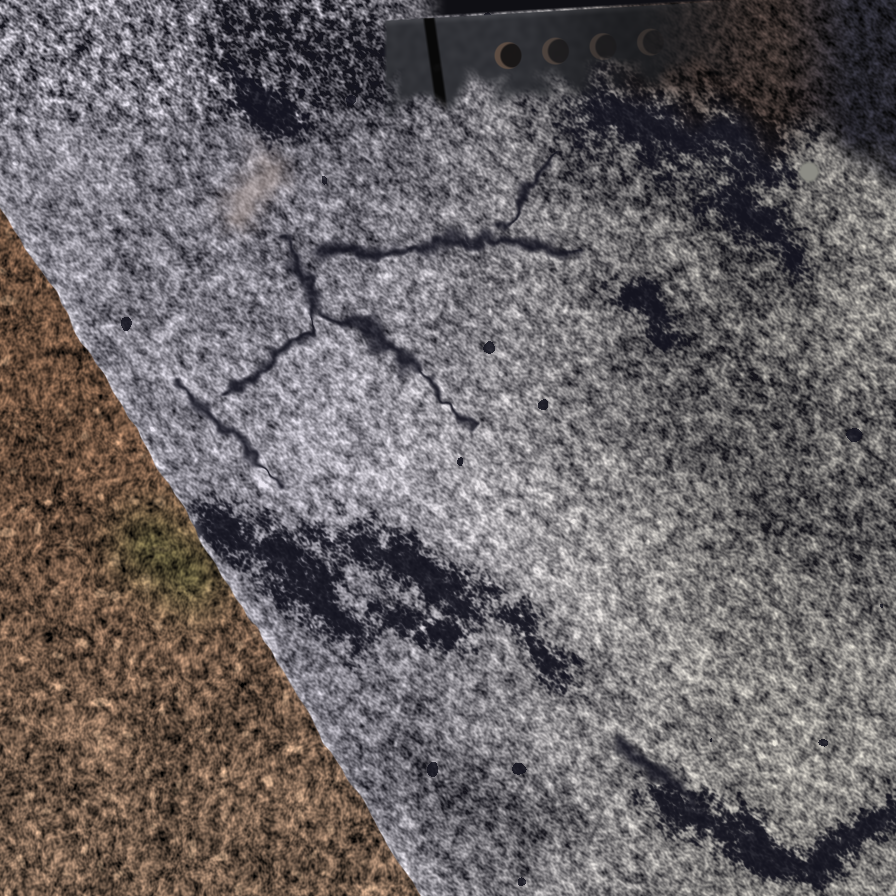
Write a WebGL 2 fragment shader that draws this texture.

```glsl
#version 300 es
precision highp float;
// A speckled granite boulder in hard sunlight, dry grass at its lower left and
// a dark slotted slab on top. Gradient noise gives grain and ragged outlines;
// capsule distances place the cracks, shadows and stains.
uniform vec2 u_resolution;
out vec4 fragColor;

// Segments as (start, end); cracks run from the widest to the finest
const vec4 CRACKS[12] = vec4[](
  vec4(.69, .17, .78, .10), vec4(.46, .724, .54, .73), vec4(.352, .675, .345, .63),
  vec4(.41, .635, .47, .583), vec4(.36, .72, .46, .724), vec4(.52, .735, .65, .718),
  vec4(.32, .733, .352, .675), vec4(.345, .63, .25, .56), vec4(.36, .65, .41, .635),
  vec4(.20, .57, .31, .465), vec4(.47, .583, .527, .525), vec4(.56, .75, .625, .83));
const vec4 HOLLOWS[10] = vec4[](
  vec4(.25, .415, .40, .295), vec4(.36, .41, .53, .325), vec4(.42, .316, .52, .29),
  vec4(.57, .31, .63, .235), vec4(.74, .11, .87, .04), vec4(.90, .03, 1., .095),
  vec4(.68, .88, .85, .84), vec4(.81, .78, .88, .725), vec4(.71, .665, .74, .63),
  vec4(.27, .90, .33, .865));
const float HOLLOW_WIDTHS[10] = float[](
  .030, .024, .016, .017, .028, .018, .050, .028, .020, .022);

vec2 gradient(vec2 cell) {
  uvec2 u = uvec2(ivec2(cell) + 4096);
  uint h = u.x * 1597334677u ^ u.y * 3812015801u;
  h = (h ^ (h >> 15)) * 2246822519u;
  h ^= h >> 13;
  float angle = float(h & 65535u) * 6.2832 / 65536.;
  return vec2(cos(angle), sin(angle));
}

float noise(vec2 p) {
  vec2 i = floor(p), f = p - i, s = f * f * (3. - 2. * f), e = vec2(1, 0);
  float low = mix(dot(gradient(i), f), dot(gradient(i + e.xy), f - e.xy), s.x);
  float high = mix(dot(gradient(i + e.yx), f - e.yx), dot(gradient(i + e.xx), f - e.xx), s.x);
  return mix(low, high, s.y);
}

vec2 noise2(vec2 p) { return vec2(noise(p), noise(p + 9.)); }

float fbm(vec2 p, float gain) {
  float sum = 0., amp = 1.;
  for (int i = 0; i < 3; i++) {
    sum += amp * noise(p);
    p = mat2(1.6, 1.2, -1.2, 1.6) * p + 7.3;
    amp *= gain;
  }
  return sum;
}

float segment(vec2 p, vec4 s) {
  vec2 d = s.zw - s.xy, q = p - s.xy;
  return length(q - d * clamp(dot(q, d) / dot(d, d), 0., 1.));
}

float stain(vec2 p, vec4 s, float radius) {
  float d = segment(p, s) / radius;
  return exp(-d * d);
}

vec3 grass(vec2 p) {
  float blades = fbm((p + .004 * noise2(p * 30.)) * vec2(85, 70), .9);
  float tone = 1. + .85 * blades + .4 * fbm(p * 13., .6);
  vec3 c = mix(vec3(.38, .285, .22), vec3(.42, .34, .28), smoothstep(.6, .0, p.y)) * tone;
  c += vec3(.26, .22, .18) * smoothstep(.28, .5, noise(p * 58.));
  float green = stain(p, vec4(.17, .39, .21, .36), .045);
  return mix(c, vec3(.25, .26, .15) * tone, .65 * green);
}

vec3 granite(vec2 p) {
  vec2 along = vec2(p.x - p.y, (p.x + p.y) * 1.5) * .707;
  float grain = fbm(along * 62., .95);
  float mottle = fbm(along * 15., .7);
  float crust = smoothstep(.83, .91, p.y + .03 * noise(p * 22.)) * smoothstep(.48, .40, p.x);
  float tone = .52 + (.32 + .15 * crust) * grain + .15 * mottle;
  // Broad light and shade
  tone += .10 * stain(p, vec4(.36, .50, .65, .37), .10) - .05 * crust;
  tone -= .19 * stain(p, vec4(.80, .56, .96, .42), .14);
  tone -= .09 * stain(p, vec4(.24, .76, .45, .83), .10);
  tone -= .12 * stain(p, vec4(.65, .83, .85, .72), .08);
  tone -= .18 * stain(p, vec4(.45, .16, .58, .07), .055);
  tone -= .28 * stain(p, vec4(.29, .97, .42, .93), .06);
  // Ragged cracks and hollows with a soft penumbra
  vec2 ragged = p + .016 * noise2(p * 23.) + .009 * noise2(p * 75.);
  float dark = 0., rough = .7 * grain + .9 * mottle;
  for (int i = 0; i < CRACKS.length(); i++) {
    float width = mix(.015, .006, float(i) / 11.) * (1. + 1.8 * noise(p * 32.));
    dark = max(dark, .9 * smoothstep(width, .0, segment(ragged, CRACKS[i])));
  }
  float penumbra = 0.;
  for (int i = 0; i < HOLLOWS.length(); i++) {
    float edge = segment(ragged, HOLLOWS[i]) / HOLLOW_WIDTHS[i];
    dark = max(dark, .9 * smoothstep(1.3, .3, edge + rough));
    penumbra = max(penumbra, exp(-.4 * edge * edge));
  }
  tone -= .17 * penumbra;
  // Sunlit ledges beside the fractures, then bright crystals
  float ledge = stain(ragged, vec4(.19, .58, .33, .44), .006)
              + stain(ragged, vec4(.70, .19, .87, .06), .005);
  tone += .18 * ledge + .25 * smoothstep(.46, .65, noise(p * 85.));
  vec3 tint = mix(vec3(1, .985, 1.03), vec3(1.02, 1, .95), smoothstep(.3, .9, p.x));
  vec3 c = tint * clamp(tone, .08, .92) + vec3(0, 0, .03) * (1. - tone);
  c = mix(c, vec3(.74, .67, .64), .5 * stain(ragged, vec4(.265, .765, .30, .81), .022));
  c = mix(c, vec3(.08, .08, .125) + .06 * max(grain, 0.), dark);
  // Brown shade in the upper right corner
  float shade = smoothstep(.0, .06, p.y - .87 + .3 * (p.x - .7) + .04 * noise(p * 18.));
  shade *= smoothstep(.62, .76, p.x + .03 * noise(p * 15.));
  vec3 brown = mix(vec3(.18, .145, .135), vec3(.10, .10, .13), smoothstep(.86, .96, p.x));
  c = mix(c, brown * (1. + .9 * grain) * (1. - .5 * dark), .93 * shade);
  return mix(c, vec3(.55, .55, .52), smoothstep(.014, .008, length(p - vec2(.903, .808))));
}

vec3 addSlab(vec3 c, vec2 p, float px) {
  float top = .977 + .057 * (p.x - .43);
  float bottom = .85 + .09 * p.x + .04 * noise(p * 35.);
  float across = smoothstep(.427, .433, p.x) * smoothstep(.86, .70, p.x);
  float body = smoothstep(bottom - .02, bottom + .02, p.y) * smoothstep(top + px, top - px, p.y);
  vec3 face = vec3(.19, .195, .215) + .03 * noise(p * 90.) + .07 * smoothstep(.008, .0, top - p.y);
  face *= 1. - .4 * smoothstep(.55, .72, p.x);
  for (int i = 0; i < 4; i++) {
    vec2 q = p - vec2(.567, .938) - float(i) * vec2(.053, .005);
    float hole = smoothstep(.015 + px, .015 - px, length(q));
    float lit = smoothstep(.012, .015, length(q - vec2(.005, 0)));
    face = mix(face, mix(vec3(.10, .09, .09), vec3(.36, .30, .26), lit), hole / (1. + .5 * float(i)));
  }
  face = mix(face, vec3(.03), smoothstep(.008, .004, segment(p, vec4(.478, .985, .493, .88))));
  c = mix(c, vec3(.06, .06, .08), smoothstep(top, top + .004, p.y) * smoothstep(.46, .50, p.x));
  return mix(c, face, body * across);
}

void main() {
  vec2 p = gl_FragCoord.xy / u_resolution;
  float px = 1. / u_resolution.y;
  // Signed distance to the boulder's sloping side
  float side = (p.x - .467 + .605 * p.y) * .856 + .007 * noise(p * 14.) + .003 * noise(p * 50.);
  vec3 rock = addSlab(granite(p), p, px);
  rock += .20 * smoothstep(.010, .0, side) * (.7 + noise(p * 40.));
  fragColor = vec4(clamp(mix(grass(p), rock, smoothstep(-px, px, side)), 0., 1.), 1);
}
```
